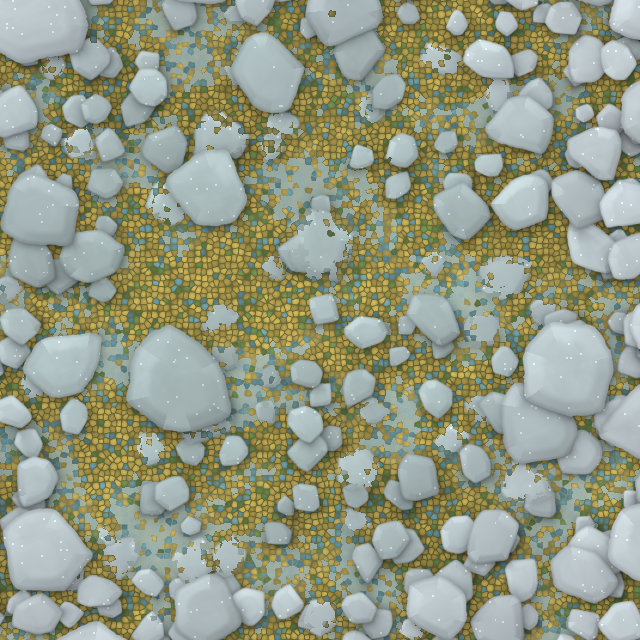
Write a WebGL 1 fragment shader that draws this texture.

```glsl
precision highp float;
uniform vec2 u_resolution;

#define GRAINS 105.0
#define BLUE_SHARE 0.12
#define GREEN_SHARE 0.10
#define DUST_AMOUNT 0.62
#define STONE_FILL 0.44
#define RIM_FILL 0.50
#define BURIED_SHARE 0.38
#define SHADOW_WIDTH 0.007
#define SOFTNESS 0.0012

const vec3 YELLOW = vec3(0.77, 0.67, 0.33);
const vec3 BLUE = vec3(0.42, 0.61, 0.65);
const vec3 GREEN = vec3(0.43, 0.55, 0.31);
const vec3 GAP = vec3(0.41, 0.42, 0.22);
const vec3 DUST = vec3(0.65, 0.73, 0.71);
const vec3 STONE = vec3(0.66, 0.725, 0.73);
const vec3 RIM_STONE = vec3(0.73, 0.77, 0.79);

float hash(vec2 p) {
  vec3 q = fract(vec3(p.xyx) * 0.1031);
  q += dot(q, q.yzx + 33.33);
  return fract((q.x + q.y) * q.z);
}

vec2 hash2(vec2 p) {
  return vec2(hash(p), hash(p + 57.3));
}

mat2 turn(float a) {
  return mat2(cos(a), sin(a), -sin(a), cos(a));
}

// Layered, warped sines, about -1 to 1
float mottle(vec2 p) {
  float sum = 0.0, weight = 0.6;
  for (int i = 0; i < 4; i++) {
    p = turn(1.1) * p + 0.7 * sin(p.yx * 0.8 + 1.3);
    sum += weight * sin(p.x) * sin(p.y);
    p *= 1.9;
    weight *= 0.6;
  }
  return sum;
}

// Density of stones grows away from the middle
float rimAmount(vec2 p) {
  return smoothstep(0.28, 0.66, length(p - vec2(0.42, 0.54)));
}

// Cellular sand: colour, and a random key per grain
vec4 sand(vec2 uv) {
  vec2 p = uv * GRAINS, cell = floor(p), id = cell;
  float near = 9.0, second = 9.0;
  for (int y = -1; y <= 1; y++)
  for (int x = -1; x <= 1; x++) {
    vec2 c = cell + vec2(float(x), float(y));
    float d = length(c + 0.15 + 0.7 * hash2(c) - p);
    if (d < near) { second = near; near = d; id = c; }
    else second = min(second, d);
  }
  float patchy = smoothstep(-0.15, 0.75, mottle(id / GRAINS * 17.0 + 4.0));
  float kind = hash(id + 11.7), key = hash(id + 91.1);
  float blue = BLUE_SHARE + 0.3 * patchy;
  vec3 tint = kind < blue ? BLUE : kind < blue + GREEN_SHARE ? GREEN : YELLOW;
  tint *= 0.8 + 0.28 * hash(id + 23.9);
  tint *= 1.06 - 0.25 * near;
  float body = smoothstep(0.0, 0.3, second - near) * smoothstep(0.8, 0.5, near);
  vec3 bed = mix(GAP, DUST, patchy * 0.7);
  vec3 col = mix(bed, tint, body);
  float dusty = step(hash(id + 41.3), patchy * DUST_AMOUNT);
  return vec4(mix(col, DUST, dusty * 0.88), key);
}

// One scattered layer of rounded, faceted stones laid over col
vec3 stones(vec3 col, vec4 grain, vec2 uv, float grid, float seed) {
  vec2 cell = floor(uv * grid);
  float grit = mottle(uv * 60.0 + seed), speck = hash(floor(uv * 330.0) + seed);
  for (int y = -1; y <= 1; y++)
  for (int x = -1; x <= 1; x++) {
    vec2 c = cell + vec2(float(x), float(y)), key = c + seed;
    vec2 centre = (c + 0.14 + 0.72 * hash2(key)) / grid;
    float rim = rimAmount(centre);
    if (hash(key + 7.1) > STONE_FILL + RIM_FILL * rim) continue;

    float radius = (0.23 + 0.17 * hash(key + 3.7)) / grid;
    vec2 offset = uv - centre;
    vec2 p = turn(6.283 * hash(key + 5.3)) * offset;
    p.x *= 0.78 + 0.35 * hash(key + 8.9);
    float sum = 0.0, widest = -1.0, facet = 0.0;
    for (int k = 0; k < 7; k++) {
      float fk = float(k);
      float angle = (fk + 0.75 * hash(key + fk * 3.1 + 17.0)) * 0.8976;
      float reach = 0.78 + 0.36 * hash(key + fk * 2.3 + 29.0);
      float side = dot(p, vec2(cos(angle), sin(angle))) / radius - reach;
      sum += exp(14.0 * side);
      if (side > widest) { widest = side; facet = hash(key + fk * 1.7 + 63.0); }
    }
    float level = log(sum) / 14.0 + 0.04 * grit;
    float d = level * radius;

    // Contact shadow, stronger at the lower right
    float lower = dot(normalize(offset + 1e-5), vec2(0.5, -0.86));
    float sunk = step(hash(key + 77.0), BURIED_SHARE * (1.0 - rim));
    float shadow = exp(-max(d, 0.0) / SHADOW_WIDTH) * (0.25 + 0.15 * lower);
    col *= 1.0 - shadow * (1.0 - 0.7 * sunk);

    // Face, bevelled rim and glints
    vec3 face = mix(STONE, RIM_STONE, rim) * (0.94 + 0.12 * hash(key + 13.0));
    float bevel = smoothstep(-0.42, -0.24, level + 0.15 * (facet - 0.5));
    face *= 1.0 + bevel * (0.13 * (facet - 0.62) - 0.05 * lower);
    face *= 1.0 - 0.13 * smoothstep(-0.13, 0.0, level);
    face *= 1.0 + 0.025 * grit - 0.05 * dot(offset, vec2(0.5, -0.86)) / radius;
    face += 0.14 * step(0.993, speck);

    float blur = max(SOFTNESS, 0.8 / u_resolution.y) * (1.0 + sunk);
    float mask = 1.0 - smoothstep(-blur, blur, d);
    float cover = sunk * (0.08 + 0.6 * smoothstep(-0.55, 0.1, level + 0.2 * grit));
    col = mix(col, face, mask * (1.0 - 0.9 * step(grain.a, cover)));
  }
  return col;
}

void main() {
  vec2 uv = gl_FragCoord.xy / u_resolution.y;
  vec4 grain = sand(uv);
  vec3 col = grain.rgb * (0.97 + 0.07 * mottle(uv * 7.0));
  col = stones(col, grain, uv, 15.0, 19.0);
  col = stones(col, grain, uv, 9.5, 137.0);
  col = stones(col, grain, uv, 5.3, 251.0);
  gl_FragColor = vec4(clamp(col, 0.0, 1.0), 1.0);
}
```
